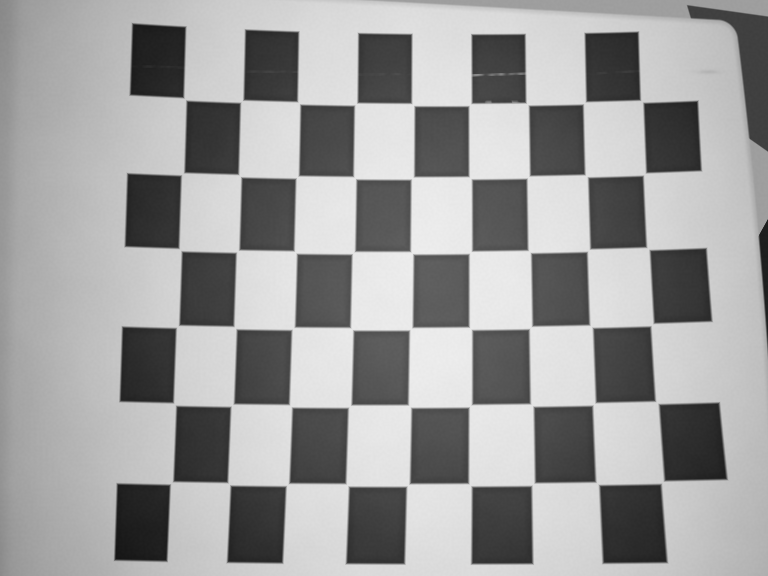
This pattern is drawn by a WebGL 1 fragment shader. Its source:

```glsl
precision highp float;
// A slightly curled sheet printed with a 10 by 7 checkerboard under uneven grey light.

uniform vec2 u_resolution;

vec2 randomGradient(vec2 i) {
  float a = 6.2832 * fract(sin(dot(i, vec2(127.1, 311.7))) * 43758.545);
  return vec2(cos(a), sin(a));
}

float gradientNoise(vec2 p) {
  vec2 i = floor(p);
  vec2 f = p - i;
  vec2 w = f * f * f * (f * (f * 6.0 - 15.0) + 10.0);
  float a = dot(randomGradient(i), f);
  float b = dot(randomGradient(i + vec2(1.0, 0.0)), f - vec2(1.0, 0.0));
  float c = dot(randomGradient(i + vec2(0.0, 1.0)), f - vec2(0.0, 1.0));
  float d = dot(randomGradient(i + 1.0), f - 1.0);
  return mix(mix(a, b, w.x), mix(c, d, w.x), w.y);
}

// Undo the perspective and curl: returns column and row, rows counted downward.
vec2 boardCoords(vec2 p) {
  float y = p.y;
  float across = (p.x - 0.2287 + 0.0333 * y) / (0.979 + 0.0625 * y + 0.0486 * y * y);
  float s = across;
  for (int i = 0; i < 3; i++) {
    s = across + 0.13 * y * y * s * (1.0 - s);
  }
  float bow = 4.0 * s * (1.0 - s) * (0.0139 - 0.0087 * y);
  float tilt = s * (0.0139 - 0.059 * y + 0.0486 * y * y);
  float d = y - 0.0382 - bow - tilt;
  return vec2(10.0 * s, 7.764 * d - 0.315 * d * d);
}

// Distance inside the sheet, with a rounded upper right corner.
float sheetDistance(vec2 p) {
  float right = 1.273 + 0.13 * p.y - 0.05 * p.y * p.y - p.x;
  float top = p.y - 0.056 * (p.x - 0.64);
  return 0.03 - length(max(0.03 - vec2(right, top), 0.0));
}

// Dim surroundings: pale wall, dark corner and a light scrap at the right.
float surroundings(vec2 p, float px) {
  float corner = smoothstep(-px, px, p.x - 1.19 - 0.3 * p.y)
               * smoothstep(-px, px, p.y - 0.01 - 0.14 * (p.x - 1.2));
  float tone = mix(0.62, 0.25, corner);
  float scrapTop = p.y - 0.24 - 0.7 * (p.x - 1.3);
  float scrapEnd = 0.44 - p.y - 1.8 * (p.x - 1.3);
  tone = mix(tone, 0.12, smoothstep(-px, px, p.y - 0.3));
  return mix(tone, 0.62, smoothstep(-px, px, min(scrapTop, scrapEnd)));
}

void main() {
  float px = 1.0 / u_resolution.y;
  vec2 p = vec2(gl_FragCoord.x, u_resolution.y - gl_FragCoord.y) * px;

  // Light falls away from the middle, fastest towards the left.
  vec2 fromLight = (p - vec2(0.747, 0.503)) * 0.75;
  fromLight *= fromLight;
  float mottle = gradientNoise(p * 9.0) + 0.5 * gradientNoise(p * 31.0);
  float paper = 0.92 - 0.9 * (fromLight.x + 0.5 * fromLight.y) + 0.012 * mottle;
  float crease = p.x - 0.032 + 0.02 * p.y;
  paper -= 0.04 * (1.0 - smoothstep(-0.02, 0.012, crease));

  // Ink squares, with soft pale borders and a slightly darker rim.
  vec2 cell = boardCoords(p);
  vec2 id = floor(cell);
  vec2 local = fract(cell);
  vec2 edge = (0.5 - abs(local - 0.5)) * vec2(0.1, 0.133);
  float inset = min(edge.x, edge.y);
  float onBoard = step(0.0, id.x) * step(id.x, 9.0) * step(0.0, id.y) * step(id.y, 6.0);
  float printed = onBoard * (1.0 - mod(id.x + id.y, 2.0));
  float ink = 0.37 * exp(-5.0 * (fromLight.x + 0.8 * fromLight.y)) + 0.015 * mottle;
  ink *= 0.9 + 0.1 * smoothstep(0.005, 0.018, inset);

  // Scuffs cross the top row, strongest on its fourth dark square.
  float fourth = 1.0 - step(0.5, abs(id.x - 6.0));
  float scuff = 1.0 - smoothstep(0.008, 0.025, abs(local.y - 0.59 + 0.02 * local.x));
  scuff += fourth * (1.0 - smoothstep(0.01, 0.03, abs(local.y - 0.96)))
         * smoothstep(0.1, 0.3, gradientNoise(p * 70.0));
  float worn = clamp(0.5 + 1.5 * gradientNoise(p * 60.0), 0.0, 1.0);
  ink += (1.0 - step(0.5, abs(id.y))) * scuff * worn * mix(0.04, 0.3, fourth);
  float tone = mix(paper, ink, printed * smoothstep(0.0, 0.004 + px, inset));

  // Faint smudge on the margin, then the sheet over its surroundings.
  vec2 smudge = (p - vec2(1.23, 0.125)) / vec2(0.02, 0.004);
  tone -= 0.06 * exp(-dot(smudge, smudge));
  float sheet = sheetDistance(p);
  tone -= 0.08 * (1.0 - smoothstep(0.0, 0.012, sheet));
  tone = mix(surroundings(p, px), tone, smoothstep(-px, px + 0.001, sheet));
  tone += 0.012 * gradientNoise(p * 190.0);
  gl_FragColor = vec4(vec3(tone), 1.0);
}
```
